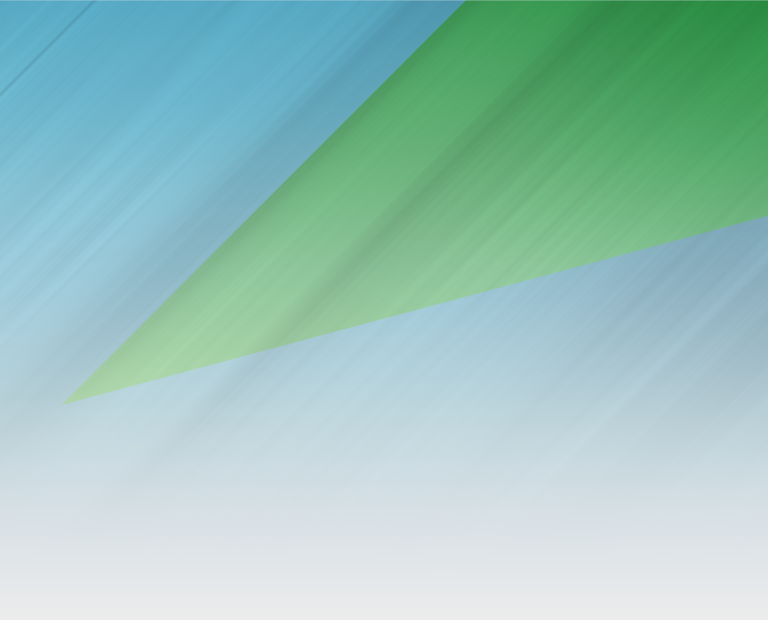
Reproduce this background procedurally as a Shadertoy shader.

```glsl
// A pale-to-blue vertical gradient crossed by a translucent green wedge.
// Diagonal brushed streaks come from stretched value noise and soft bands;
// the wedge is the overlap of two half planes given by signed distances.

const float ASPECT = 1.2367;
const vec2 APEX = vec2(0.0995, 0.347);
const vec2 TOP_END = vec2(0.7505, 1.0);
const vec2 RIGHT_END = vec2(ASPECT, 0.652);

float hash(vec2 cell) {
    vec3 q = fract(vec3(cell.xyx) * 0.1031);
    q += dot(q, q.yzx + 33.33);
    return fract((q.x + q.y) * q.z);
}

float valueNoise(vec2 p) {
    vec2 cell = floor(p);
    vec2 f = fract(p);
    f = f * f * (3.0 - 2.0 * f);
    float low = mix(hash(cell), hash(cell + vec2(1, 0)), f.x);
    float high = mix(hash(cell + vec2(0, 1)), hash(cell + vec2(1, 1)), f.x);
    return mix(low, high, f.y);
}

// Signed distance to the line a-b, positive on its left
float lineSide(vec2 p, vec2 a, vec2 b) {
    vec2 along = normalize(b - a);
    return dot(p - a, vec2(-along.y, along.x));
}

// Soft bump around a centre
float band(float x, float centre, float width) {
    float t = (x - centre) / width;
    return exp(-t * t);
}

// Octaves of noise, long along the diagonal and thin across it
float brushedStreaks(float across, float along) {
    float sum = 0.0;
    float frequency = 13.0;
    float weight = 0.34;
    for (int i = 0; i < 5; i++) {
        vec2 q = vec2(across * frequency + 40.0, along * 1.3 + float(i) * 17.0);
        sum += weight * (valueNoise(q) - 0.5);
        frequency *= 2.05;
        weight *= 0.87;
    }
    return sum;
}

// Broad shadows and a few distinct grooves
float diagonalBands(float across) {
    float shadow = 0.10 * band(across, -0.29, 0.10);
    shadow += 0.07 * band(across, -0.01, 0.035);
    shadow += 0.04 * band(across, 0.07, 0.07);
    shadow += 0.05 * band(across, 0.78, 0.06);
    shadow += 0.10 * band(across, -0.847, 0.004);
    float light = 0.04 * band(across, 0.65, 0.010);
    light += 0.03 * band(across, 0.13, 0.012);
    return light - shadow;
}

vec3 skyGradient(float y) {
    vec3 stops[7] = vec3[7](
        vec3(0.925, 0.925, 0.925), vec3(0.845, 0.880, 0.900),
        vec3(0.750, 0.845, 0.873), vec3(0.650, 0.806, 0.862),
        vec3(0.550, 0.772, 0.842), vec3(0.425, 0.715, 0.803),
        vec3(0.340, 0.660, 0.765));
    float t = clamp(y, 0.0, 0.9999) * 6.0;
    int i = int(t);
    return mix(stops[i], stops[i + 1], fract(t));
}

vec3 wedgeGradient(float y) {
    vec3 stops[4] = vec3[4](
        vec3(0.700, 0.855, 0.685), vec3(0.565, 0.785, 0.615),
        vec3(0.390, 0.695, 0.465), vec3(0.245, 0.620, 0.345));
    float t = clamp((y - 0.347) / 0.653, 0.0, 0.9999) * 3.0;
    int i = int(t);
    return mix(stops[i], stops[i + 1], fract(t));
}

void mainImage(out vec4 fragColor, in vec2 fragCoord) {
    vec2 uv = fragCoord / iResolution.xy;
    vec2 p = uv * vec2(ASPECT, 1.0);
    float pixel = 1.0 / iResolution.y;

    // Sky, greyer towards the right
    vec3 sky = skyGradient(p.y);
    float greyness = smoothstep(0.45, 1.0, uv.x) * smoothstep(0.15, 0.65, p.y);
    sky *= mix(vec3(1.0), vec3(0.88, 0.86, 0.87), greyness);

    // Wedge, deeper towards the upper right
    vec3 green = wedgeGradient(p.y);
    float depth = smoothstep(0.55, 1.0, uv.x) * smoothstep(0.4, 1.0, p.y);
    green *= mix(vec3(1.0), vec3(0.68, 0.89, 0.76), depth);
    float inside = min(lineSide(p, APEX, RIGHT_END), -lineSide(p, APEX, TOP_END));
    float wedge = smoothstep(-0.75 * pixel, 0.75 * pixel, inside);
    vec3 color = mix(sky, green, wedge);

    // Streaks fade out near the floor
    float across = p.x - p.y;
    float streak = 0.10 * brushedStreaks(across, p.x + p.y) + diagonalBands(across);
    color *= 1.0 + streak * smoothstep(0.06, 0.72, p.y);

    // Thin pale rim along the top
    color = mix(color, vec3(0.80, 0.88, 0.90), 0.3 * smoothstep(0.9975, 0.9995, p.y));
    fragColor = vec4(clamp(color, 0.0, 1.0), 1.0);
}
```
